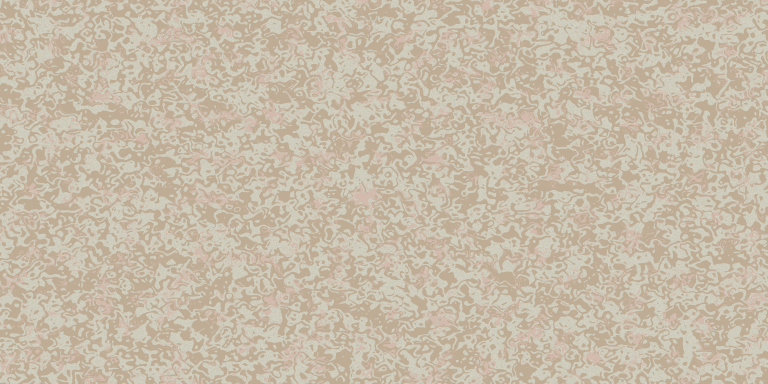
This texture is drawn by a Shadertoy shader. Its source:

```glsl
// Marbled plaster: tan ground with swirling cream flakes and thin pink wisps.
// Gradient noise is bent by a second noise, cut at hard thresholds,
// and supersampled so that the fine curls keep smooth edges.

const vec3 TAN = vec3(0.750, 0.676, 0.585);
const vec3 CREAM = vec3(0.810, 0.800, 0.738);
const vec3 PINK = vec3(0.822, 0.730, 0.674);

const vec2 CURL_FREQ = vec2(40.0, 48.0); // noise cells per canvas height
const float WARP = 2.1;                  // bending, in noise cells
const float CREAM_LEVEL = 0.005;         // higher gives less cream
const float PATCH_FREQ = 0.22;           // broad drift of the cream share
const float PATCH_AMOUNT = 0.20;
const float WISP_FREQ = 0.40;            // clusters of pink wisps
const float WISP_WIDTH = 0.32;
const float GRAIN_FREQ = 384.0;          // speckle cells per canvas height
const float GRAIN_AMOUNT = 0.035;
const int SAMPLES = 4;                   // per pixel side

// Integer hash of a lattice cell, two values from 0 to 1
vec2 hash2(vec2 cell) {
    uvec2 v = uvec2(ivec2(cell) + 4096);
    v = v * 1664525u + 1013904223u;
    v.x += v.y * 1664525u;
    v.y += v.x * 1664525u;
    v ^= v >> 16u;
    v.x += v.y * 1664525u;
    v.y += v.x * 1664525u;
    v ^= v >> 16u;
    return vec2(v & 65535u) / 65535.0;
}

float slope(vec2 cell, vec2 corner, vec2 f) {
    vec2 direction = normalize(hash2(cell + corner) - 0.50001);
    return dot(direction, f - corner);
}

// Gradient noise, centred on zero
float noise(vec2 p) {
    vec2 cell = floor(p);
    vec2 f = p - cell;
    vec2 u = f * f * f * (f * (f * 6.0 - 15.0) + 10.0);
    float low = mix(slope(cell, vec2(0, 0), f), slope(cell, vec2(1, 0), f), u.x);
    float high = mix(slope(cell, vec2(0, 1), f), slope(cell, vec2(1, 1), f), u.x);
    return mix(low, high, u.y);
}

vec3 plaster(vec2 uv) {
    vec2 p = uv * CURL_FREQ;
    vec2 bend = vec2(noise(p + vec2(91.3, 17.7)), noise(p + vec2(33.1, 158.4)));
    vec2 curled = p + WARP * bend;

    // Cream flakes
    float drift = PATCH_AMOUNT * noise(p * PATCH_FREQ + 61.9);
    float flake = step(CREAM_LEVEL, noise(curled) + drift);
    float grain = GRAIN_AMOUNT * (hash2(floor(uv * GRAIN_FREQ)).x - 0.5);
    vec3 colour = mix(TAN, CREAM + grain, flake);

    // Pink wisps follow contour lines and taper away from their clusters
    float cluster = noise(p * WISP_FREQ + 207.2);
    float contour = abs(noise(curled + vec2(140.6, 72.8)));
    return mix(colour, PINK, step(contour, WISP_WIDTH * cluster));
}

void mainImage(out vec4 fragColor, in vec2 fragCoord) {
    vec3 sum = vec3(0.0);
    for (int j = 0; j < SAMPLES; j++) {
        for (int i = 0; i < SAMPLES; i++) {
            vec2 offset = (vec2(i, j) + 0.5) / float(SAMPLES) - 0.5;
            sum += plaster((fragCoord + offset) / iResolution.y);
        }
    }
    fragColor = vec4(sum / float(SAMPLES * SAMPLES), 1.0);
}
```
